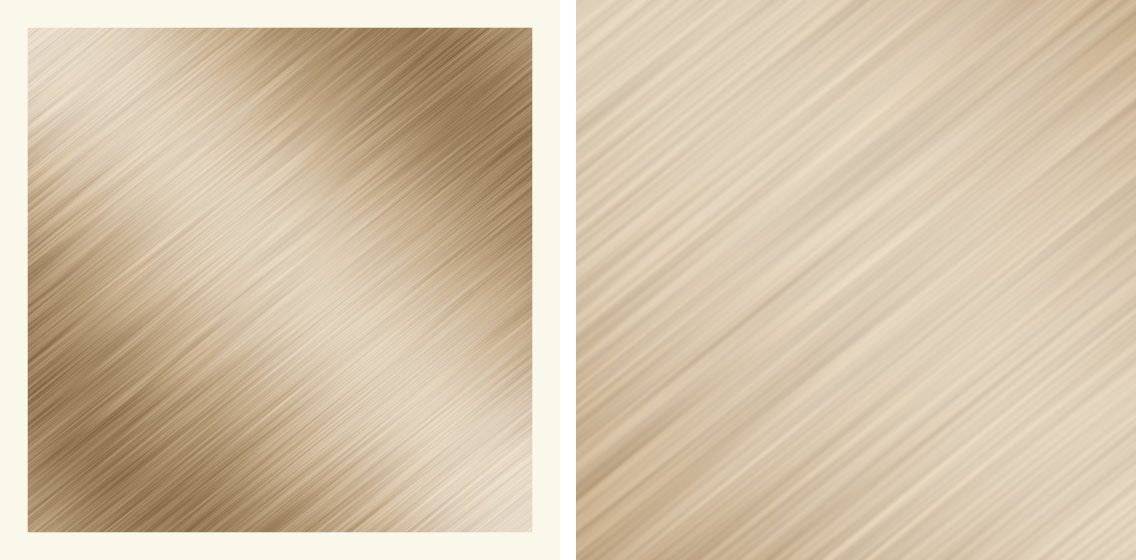
Left, the full canvas; right, a detail of the centre.
A WebGL 1 fragment shader for this texture:

```glsl
precision highp float;

uniform vec2 u_resolution;

const vec3 CREAM = vec3(0.982, 0.970, 0.920);
const vec3 GLINT = vec3(0.905, 0.855, 0.785);
const vec3 PALE  = vec3(0.880, 0.822, 0.733);
const vec3 TAN   = vec3(0.760, 0.662, 0.530);
const vec3 BROWN = vec3(0.590, 0.480, 0.340);

const float MARGIN         = 0.0495; // width of the plain frame
const float BRUSH_SLOPE    = 0.8;    // rise of the strokes; rows * slope must be whole
const float SHEEN_SHIFT    = 0.03;   // offset of the bright band from the diagonal
const float SHEEN_REACH    = 0.68;   // distance at which the metal is darkest
const float SHEEN_RAGGED   = 0.09;   // how far strokes disturb the sheen
const float CORNER_LIFT    = 0.30;   // lightening of the two dark corners
const float CONTRAST_LIGHT = 0.13;
const float CONTRAST_DARK  = 0.23;

// Cells as (strokes across, stretches along); the first are multiples of 5.
const vec2 FINE_CELLS   = vec2(260.0, 7.0);
const vec2 MEDIUM_CELLS = vec2(145.0, 5.0);
const vec2 COARSE_CELLS = vec2(55.0, 3.0);

float hash(vec3 p) {
  p = fract(p * vec3(0.1031, 0.1030, 0.0973));
  p += dot(p, p.yzx + 33.33);
  return fract((p.x + p.y) * p.z);
}

// Unit gradient of a cell; a step over the side also shears the rows.
vec2 gradient(vec2 cell, vec2 cells, float seed) {
  float turns = floor(cell.y / cells.y);
  cell.y -= turns * cells.y;
  cell.x = mod(cell.x + turns * floor(cells.x * BRUSH_SLOPE + 0.5), cells.x);
  float angle = 6.28319 * hash(vec3(cell, seed));
  return vec2(cos(angle), sin(angle));
}

// Gradient noise drawn out along the strokes, wrapping over the canvas.
float brushNoise(vec2 uv, vec2 cells, float seed) {
  vec2 p = vec2(uv.y - BRUSH_SLOPE * uv.x, uv.x) * cells;
  vec2 cell = floor(p);
  vec2 f = p - cell;
  vec2 w = f * f * f * (f * (f * 6.0 - 15.0) + 10.0);
  vec2 e = vec2(1.0, 0.0);
  float a = dot(gradient(cell, cells, seed), f);
  float b = dot(gradient(cell + e.xy, cells, seed), f - e.xy);
  float c = dot(gradient(cell + e.yx, cells, seed), f - e.yx);
  float d = dot(gradient(cell + e.xx, cells, seed), f - e.xx);
  return mix(mix(a, b, w.x), mix(c, d, w.x), w.y);
}

// Bright band along the falling diagonal, dark to both sides.
vec3 metal(vec2 uv, float streak, float broad) {
  float away = abs(uv.x + uv.y - 1.0 - SHEEN_SHIFT + SHEEN_RAGGED * broad);
  float shade = smoothstep(0.0, SHEEN_REACH, away);
  shade -= CORNER_LIFT * smoothstep(SHEEN_REACH, 0.92, away);

  vec3 color = mix(PALE, TAN, clamp(shade * 2.0, 0.0, 1.0));
  color = mix(color, BROWN, clamp(shade * 2.0 - 1.0, 0.0, 1.0));

  float bandEnd = smoothstep(0.5, 0.92, abs(uv.x - uv.y));
  color = mix(color, GLINT, bandEnd * (1.0 - smoothstep(0.0, 0.5, shade)));

  float contrast = mix(CONTRAST_LIGHT, CONTRAST_DARK, shade);
  return color + contrast * streak * vec3(1.0, 1.02, 0.98);
}

void main() {
  vec2 uv = gl_FragCoord.xy / u_resolution;

  // Strokes of three widths
  float fine = brushNoise(uv, FINE_CELLS, 3.0);
  float medium = brushNoise(uv, MEDIUM_CELLS, 17.0);
  float coarse = brushNoise(uv, COARSE_CELLS, 41.0);
  float streak = 0.50 * fine + 0.38 * medium + 0.16 * coarse;

  // Plain frame around the metal
  vec2 inset = 0.5 - MARGIN - abs(uv - 0.5);
  vec2 cover = clamp(inset * u_resolution + 0.5, 0.0, 1.0);
  vec3 color = mix(CREAM, metal(uv, streak, coarse), cover.x * cover.y);

  gl_FragColor = vec4(clamp(color, 0.0, 1.0), 1.0);
}
```
